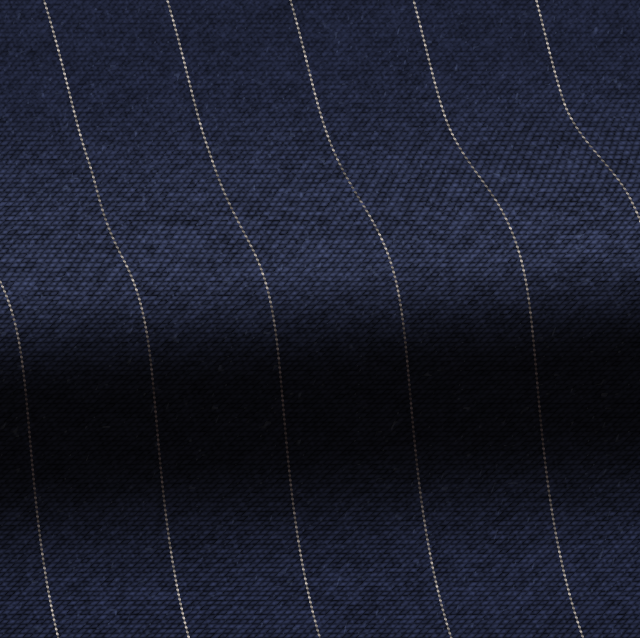
Write a Shadertoy shader that draws this texture.

```glsl
float hash(vec2 p) {
    return fract(sin(dot(p, vec2(127.1, 311.7))) * 43758.5453);
}

float noise(vec2 p) {
    vec2 i = floor(p), f = fract(p);
    f = f * f * (3.0 - 2.0 * f);
    return mix(mix(hash(i), hash(i + vec2(1, 0)), f.x),
               mix(hash(i + vec2(0, 1)), hash(i + vec2(1, 1)), f.x), f.y);
}

// Sideways path of a stripe as it runs down over the fold
float drape(float q) {
    float u = q - 0.547;
    return 0.586 + 0.075 * u + 0.291 * u * u * u + 0.118 * u * u * u * u
         + 0.0495 * tanh((q - 0.3125) / 0.1107);
}

// Bead-like yarn floats stacked along the twill diagonal
float twill(vec2 thread) {
    vec2 cell = vec2(thread.x * 18.0 + thread.y * 0.75, thread.y);
    vec2 f = fract(cell);
    float bead = sin(3.1416 * f.x) * sin(3.1416 * f.y);
    return 1.25 * (bead - 0.405) + 0.55 * (hash(floor(cell)) - 0.5);
}

void mainImage(out vec4 fragColor, in vec2 fragCoord) {
    vec2 p = fragCoord / iResolution.xy;
    float pixel = 1.0 / iResolution.y;
    float down = 1.0 - p.y;

    // Cloth coordinates: across counts stripes, rows counts weft threads
    float q = down + 0.12 * (p.x - 0.605);
    float spacing = mix(0.186, 0.198, smoothstep(0.195, 0.352, q));
    float across = (p.x - drape(q)) / spacing;
    float rows = down * 136.0;

    // Fold lighting: soft crest above a deep shadow
    float s = down + 0.07 * (p.x - 0.5);
    float shadow = smoothstep(0.41, 0.60, s) * (1.0 - smoothstep(0.69, 0.93, s));
    float crest = smoothstep(0.08, 0.38, s) * (1.0 - smoothstep(0.42, 0.56, s));
    vec3 cloth = mix(vec3(0.118, 0.135, 0.208), vec3(0.158, 0.178, 0.258), crest);
    cloth = mix(cloth, vec3(0.027, 0.028, 0.042), shadow);

    // Weave, fine fibre grain and broad mottling
    float relief = mix(0.3, 0.62, smoothstep(0.05, 0.35, s));
    float grain = noise(vec2(across * 60.0, rows * 2.0)) - 0.5;
    float mottle = noise(vec2(across * 5.0, rows * 0.3)) - 0.5;
    cloth *= 1.0 + relief * twill(vec2(across, rows)) + 0.4 * grain + 0.14 * mottle;

    // Sparse glinting threads
    float glint = smoothstep(0.86, 1.0, noise(vec2(across * 28.0 + rows * 0.5, rows)));
    cloth += glint * mix(vec3(0.07, 0.08, 0.10), vec3(0.04), shadow);

    // Pinstripe of separate pale stitches
    float stripe = floor(across + 0.5);
    float offset = abs(across - stripe) * spacing;
    float stitch = 0.5 + 0.5 * cos(6.2832 * (rows + stripe * 0.37));
    float halfWidth = mix(0.0011, 0.0021, stitch);
    float line = 1.0 - smoothstep(halfWidth - 0.6 * pixel, halfWidth + 0.6 * pixel, offset);
    float wear = 0.75 + 0.4 * hash(vec2(stripe, floor(rows + stripe * 0.37 + 0.5)));
    float slope = smoothstep(0.18, 0.28, q) * (1.0 - smoothstep(0.31, 0.38, q));
    float shine = mix(0.4, 1.0, stitch) * wear * (1.0 - 0.25 * slope);
    vec3 yarn = mix(vec3(0.76, 0.72, 0.68), vec3(0.17, 0.14, 0.14), pow(shadow, 0.8));
    vec3 color = mix(cloth, max(cloth, yarn * shine), line * 0.92);

    fragColor = vec4(clamp(color, 0.0, 1.0), 1.0);
}
```
